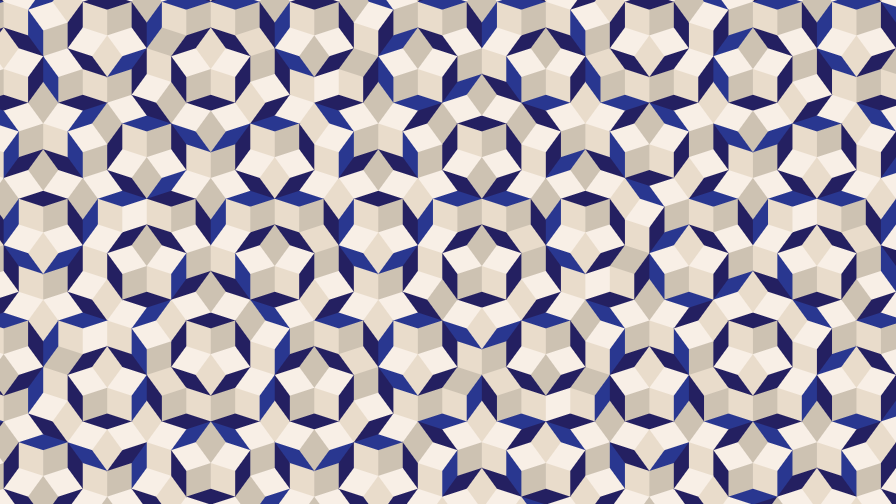
Write a WebGL 1 fragment shader that draws this pattern.

```glsl
precision highp float;
// Penrose rhombus tiling: wide rhombs in three creams, narrow rhombs in two blues.

uniform vec2 u_resolution;

const float EDGE = 0.051;                 // rhomb side, in canvas heights
const vec2 CENTER = vec2(3.3, 7.9);       // view position, in rhomb sides
const vec2 PHASON = vec2(0.231, 0.417);   // selects one of the Penrose tilings
const float REACH = 0.7;                  // farthest crossing that can own a point
const float TAU = 6.2831853;

const vec3 IVORY = vec3(0.973, 0.937, 0.902);
const vec3 SAND  = vec3(0.914, 0.863, 0.796);
const vec3 TAUPE = vec3(0.802, 0.760, 0.700);
const vec3 NAVY  = vec3(0.140, 0.125, 0.380);
const vec3 BLUE  = vec3(0.160, 0.215, 0.565);

vec2 star[5];    // normals of the five line families, also the rhomb sides
float shift[5];  // offsets of the line families, summing to zero

float hash(vec2 v) {
  return fract(sin(dot(v, vec2(12.9898, 78.233))) * 43758.5453);
}

float cross2(vec2 a, vec2 b) {
  return a.x * b.y - a.y * b.x;
}

bool isWide(int a, int b) {
  int gap = a > b ? a - b : b - a;
  return gap == 1 || gap == 4;
}

// Does the next rhomb along a line of family f share the shape of rhomb (f, other)?
bool sameShapeNext(vec2 crossing, vec2 along, int f, int other) {
  float nearest = 1e6;
  bool wide = false;
  for (int j = 0; j < 5; j++) {
    if (j == f || j == other) continue;
    float phase = fract(dot(crossing, star[j]) + shift[j]);
    float speed = dot(along, star[j]);
    float travel = (speed > 0.0 ? 1.0 - phase : phase) / abs(speed);
    if (travel < nearest) {
      nearest = travel;
      wide = isWide(f, j);
    }
  }
  return wide == isWide(f, other);
}

bool linked(vec2 crossing, vec2 normal, int f, int other) {
  vec2 along = vec2(-normal.y, normal.x);
  return sameShapeNext(crossing, along, f, other)
      || sameShapeNext(crossing, -along, f, other);
}

// Touching wide rhombs differ by one step in a cycle of five directions,
// so three tones suffice; a coin varies the tone where neighbours allow it.
vec3 wideColor(int r, int s, bool linkR, bool linkS, bool coin) {
  bool wraps = s - r == 4;
  int direction = wraps ? s : r;
  bool hasPrevious = wraps ? linkS : linkR;
  bool hasNext = wraps ? linkR : linkS;
  if (direction == 0) return SAND;
  if (direction == 1) return coin && !hasNext ? TAUPE : IVORY;
  if (direction == 2) return coin ? SAND : TAUPE;
  if (direction == 3) return coin && !hasPrevious ? SAND : IVORY;
  return coin && !hasPrevious ? IVORY : TAUPE;
}

// Lone narrow rhombs are navy; touching ones take opposite blues.
vec3 narrowColor(int r, int s, vec2 lines, bool linkR, bool linkS) {
  if (!linkR && !linkS) return NAVY;
  int step = linkR ? s - r : r - s;
  bool ahead = step == 2 || step == -3;
  vec2 sharedLine = linkR ? vec2(r, lines.x) : vec2(s, lines.y);
  bool flip = hash(sharedLine + 0.5) > 0.5;
  return ahead != flip ? BLUE : NAVY;
}

void main() {
  for (int j = 0; j < 5; j++) {
    float turn = TAU * float(j) / 5.0;
    star[j] = vec2(-sin(turn), cos(turn));
    shift[j] = dot(vec2(cos(2.0 * turn), sin(2.0 * turn)), PHASON);
  }
  vec2 p = (gl_FragCoord.xy - 0.5 * u_resolution) / (u_resolution.y * EDGE) + CENTER;
  float pixel = 1.0 / (u_resolution.y * EDGE);
  vec2 gridPoint = p / 2.5;
  vec4 total = vec4(0.0);

  // Each crossing of two grid lines near the point stands for one rhomb.
  for (int r = 0; r < 4; r++)
  for (int s = 1; s < 5; s++) {
    if (s <= r) continue;
    vec2 u = star[r], v = star[s];
    float area = cross2(u, v);
    vec2 offsets = vec2(shift[r], shift[s]);
    vec2 cell = floor(vec2(dot(gridPoint, u), dot(gridPoint, v)) + offsets);
    for (int i = 0; i < 4; i++) {
      vec2 lines = cell + vec2(mod(float(i), 2.0), floor(float(i) / 2.0));
      vec2 k = lines - offsets;
      vec2 crossing = vec2(k.x * v.y - k.y * u.y, k.y * u.x - k.x * v.x) / area;
      if (distance(crossing, gridPoint) > REACH) continue;

      vec2 corner = lines.x * u + lines.y * v;
      for (int j = 0; j < 5; j++)
        if (j != r && j != s) corner += ceil(dot(crossing, star[j]) + shift[j]) * star[j];

      // Coverage from the distance to the nearest side.
      vec2 q = p - corner;
      vec2 local = vec2(cross2(q, v), cross2(u, q)) / area;
      vec2 inset = min(local, 1.0 - local);
      float cover = clamp(abs(area) * min(inset.x, inset.y) / pixel + 0.5, 0.0, 1.0);
      if (cover <= 0.0) continue;

      bool linkR = linked(crossing, u, r, s);
      bool linkS = linked(crossing, v, s, r);
      bool coin = hash(lines + vec2(17 * r, 31 * s)) > 0.5;
      vec3 color = isWide(r, s) ? wideColor(r, s, linkR, linkS, coin)
                                : narrowColor(r, s, lines, linkR, linkS);
      total += vec4(color, 1.0) * cover;
    }
  }
  gl_FragColor = vec4(total.rgb / max(total.a, 0.001), 1.0);
}
```
